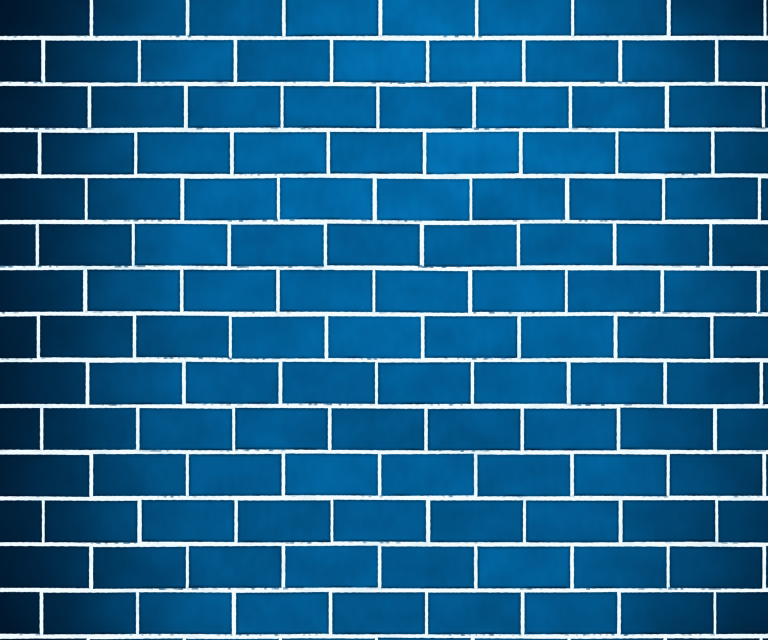
Reproduce this texture procedurally as a WebGL 2 fragment shader.

```glsl
#version 300 es
precision highp float;

uniform vec2 u_resolution;
out vec4 outColor;

float hash(vec2 p) {
    vec3 q = fract(vec3(p.xyx) * 0.1031);
    q += dot(q, q.yzx + 33.33);
    return fract((q.x + q.y) * q.z);
}

vec2 gradient(vec2 cell) {
    float angle = 6.2832 * hash(cell);
    return vec2(cos(angle), sin(angle));
}

// Gradient noise, roughly -0.7 to 0.7
float noise(vec2 p) {
    vec2 i = floor(p), f = fract(p);
    vec2 u = f * f * f * (f * (f * 6.0 - 15.0) + 10.0);
    vec2 e = vec2(0.0, 1.0);
    float low = mix(dot(gradient(i), f), dot(gradient(i + e.yx), f - e.yx), u.x);
    float high = mix(dot(gradient(i + e.xy), f - e.xy), dot(gradient(i + e.yy), f - e.yy), u.x);
    return mix(low, high, u.y);
}

// Lamp glow at upper right of centre, falling off towards the sides
float wallLight(vec2 p, float width) {
    float left = mix(0.2, 1.0, smoothstep(-0.07, 0.34, p.x));
    float right = mix(0.55, 1.0, smoothstep(-0.05, 0.28, width - p.x));
    float ends = 1.0 - 0.5 * pow(abs(p.y - 0.5) * 2.0, 4.0) * pow(abs(p.x / width - 0.5) * 2.0, 2.0);
    vec2 toGlow = p - vec2(0.66 * width, 0.82);
    return 0.81 * left * right * ends + 0.17 * exp(-7.0 * dot(toGlow, toGlow));
}

void main() {
    vec2 p = gl_FragCoord.xy / u_resolution.y;
    float pixel = 1.0 / u_resolution.y;
    float width = u_resolution.x / u_resolution.y;

    // Running bond: rows count down from the top, odd rows shift by half a tile
    vec2 pitch = vec2(0.1503, 0.0719);
    float waver = 0.0012 * noise(vec2(p.x * 5.0, p.y * 3.0));
    float rowPos = (1.0125 - p.y + waver) / pitch.y;
    float row = floor(rowPos);
    float shift = 0.138 + 0.005 * cos(row * 0.57) - 0.5 * pitch.x * mod(row, 2.0);
    float columnPos = (p.x - shift) / pitch.x;
    vec2 id = vec2(floor(columnPos), row) + 20.0;
    vec2 q = vec2(fract(columnPos) - 0.5, 0.5 - fract(rowPos)) * pitch;

    // Tile outline, set slightly off centre and chipped along the edges
    q += 0.0016 * (vec2(hash(id), hash(id + 41.0)) - 0.5);
    q.y += q.x * 0.012 * (hash(id + 7.0) - 0.5);
    vec2 halfSize = 0.5 * pitch - vec2(0.0028, 0.0034);
    vec2 edge = abs(q) - halfSize;
    float d = max(edge.x, edge.y) + 0.0006 * noise(p * 160.0);
    float tileMask = 1.0 - smoothstep(-0.8 * pixel, 0.8 * pixel, d);

    // Glaze: wall light, tone per tile, cloudy patches and dark rims
    float light = wallLight(p, width);
    float tone = 0.16 * (hash(id + 13.0) - 0.58);
    float clouds = 0.13 * noise(q * vec2(16.0, 22.0) + id * 5.3)
                 + 0.05 * noise(p * vec2(75.0, 50.0));
    light *= 1.0 + tone + clouds;
    float rim = smoothstep(-0.006, 0.0, d) * (0.14 + 0.2 * hash(id + 29.0));
    float lowerRim = 1.0 - smoothstep(0.0, 0.005, q.y + halfSize.y);
    rim += 0.35 * lowerRim * smoothstep(-0.1, 0.4, noise(vec2(p.x * 28.0, row * 3.7)));
    light *= 1.0 - rim;
    vec3 glaze = mix(vec3(0.0, 0.04, 0.1), vec3(0.01, 0.43, 0.68), clamp(light, 0.0, 1.05));

    // Grout: nearly white, with broken blue smears below the tiles
    float grime = 0.25 * smoothstep(0.0, 0.5, noise(p * vec2(22.0, 30.0)));
    float below = 1.0 - smoothstep(0.0008, 0.0032, abs(q.y + halfSize.y + 0.0007));
    float smear = smoothstep(0.0, 0.3, noise(vec2(p.x * 110.0, row * 8.3)))
                * smoothstep(-0.1, 0.3, noise(vec2(p.x * 9.0, row * 5.1)));
    vec3 grout = mix(vec3(0.95, 0.99, 1.0), vec3(0.73, 0.85, 0.91), grime);
    grout = mix(grout, vec3(0.27, 0.47, 0.6), 0.8 * below * smear);

    outColor = vec4(mix(grout, glaze, tileMask), 1.0);
}
```
